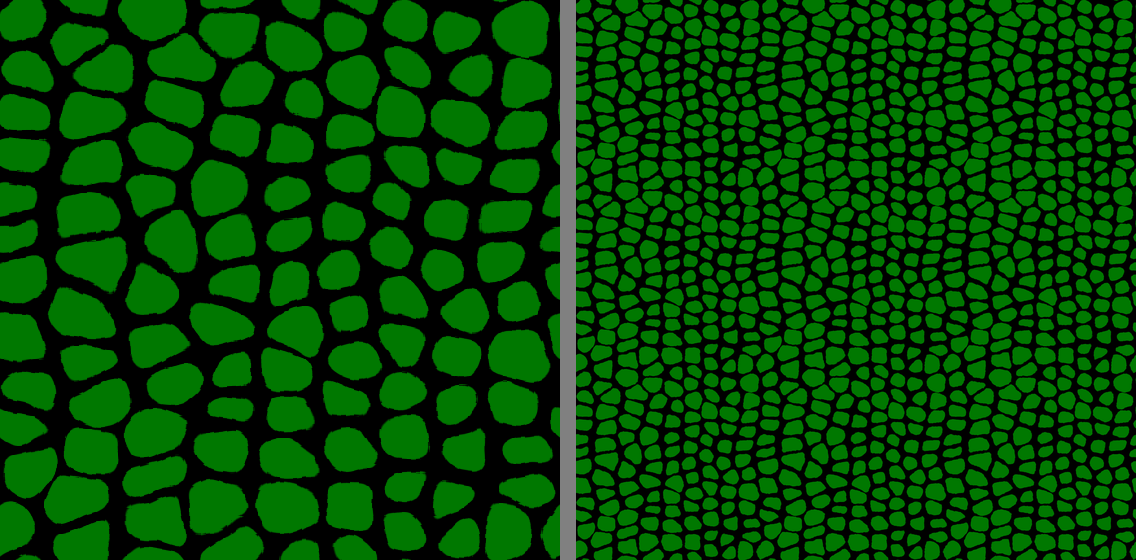
Left, the tile; right, the same tile 3 across and 3 down.
Reproduce this pattern procedurally as a Shadertoy shader.

```glsl
const vec3  STONE_COLOR = vec3(0.0, 0.47, 0.0);
const vec3  JOINT_COLOR = vec3(0.0);
const vec2  GRID = vec2(9.0, 12.0);      // stones across and up, whole numbers
const float JITTER = 0.46;               // scatter of stone centres, in cells
const float COLUMN_SHIFT = 0.9;          // vertical stagger of columns, in cells
const float WIDTH_SWING = 0.15;          // stones are wider around WIDE_AT
const float WIDE_AT = 0.2;
const float SHARPNESS = 95.0;            // higher gives squarer corners
const float GAP_MIN = 0.0025;            // half width of the joints
const float GAP_MAX = 0.0105;
const float BEND_FREQ = 3.0,    BEND_AMP = 0.035;   // leaning columns
const float WOBBLE_FREQ = 13.0, WOBBLE_AMP = 0.012; // uneven outlines
const float DENT_FREQ = 23.0,   DENT_AMP = 0.007;   // dents and bulges
const float CHIP_FREQ = 64.0,   CHIP_AMP = 0.004;   // small stepped chips
const float CHIP_BLOCKS = 128.0;
const float TAU = 6.28319;

// Integer hash of a non-negative lattice point
vec2 hash2(vec2 p) {
    uvec2 v = uvec2(p) * 1664525u + 1013904223u;
    v.x += v.y * 1664525u;
    v.y += v.x * 1664525u;
    v ^= v >> 16u;
    v.x += v.y * 1664525u;
    v.y += v.x * 1664525u;
    v ^= v >> 16u;
    return vec2(v & 65535u) / 65535.0;
}

float latticeSlope(vec2 corner, vec2 offset, float period, float seed) {
    float angle = TAU * hash2(mod(corner, period) + seed).x;
    return dot(vec2(cos(angle), sin(angle)), offset);
}

// Gradient noise that wraps after a whole number of lattice cells
float gradientNoise(vec2 uv, float period, float seed) {
    vec2 p = uv * period;
    vec2 i = floor(p), f = p - i;
    vec2 u = f * f * f * (f * (f * 6.0 - 15.0) + 10.0);
    vec2 e = vec2(1.0, 0.0);
    float bottom = mix(latticeSlope(i, f, period, seed),
                       latticeSlope(i + e.xy, f - e.xy, period, seed), u.x);
    float top = mix(latticeSlope(i + e.yx, f - e.yx, period, seed),
                    latticeSlope(i + e.xx, f - e.xx, period, seed), u.x);
    return mix(bottom, top, u.y);
}

vec2 noise2(vec2 uv, float period, float seed) {
    return vec2(gradientNoise(uv, period, seed),
                gradientNoise(uv, period, seed + 300.0));
}

// Centre of the stone in a cell, in grid coordinates
vec2 stoneCenter(vec2 cell) {
    vec2 id = mod(cell, GRID);
    vec2 center = cell + 0.5 + JITTER * (hash2(id + 17.0) - 0.5);
    center.y += COLUMN_SHIFT * (hash2(vec2(id.x, 91.0)).x - 0.5);
    return center;
}

// Rounded distance to the stone outline, positive inside
float stoneDistance(vec2 p) {
    // Uneven column widths
    float phase = TAU * (p.x - WIDE_AT);
    vec2 q = GRID * vec2(p.x - WIDTH_SWING * sin(phase) / TAU, p.y);
    vec2 cellSize = 1.0 / (GRID * vec2(1.0 - WIDTH_SWING * cos(phase), 1.0));
    vec2 base = floor(q);

    // Nearest stone
    vec2 nearest = vec2(0.0), nearestCell = base;
    float best = 1e5;
    for (int j = -2; j <= 2; j++)
    for (int i = -2; i <= 2; i++) {
        vec2 cell = base + vec2(i, j);
        vec2 d = (stoneCenter(cell) - q) * cellSize;
        if (dot(d, d) < best) {
            best = dot(d, d);
            nearest = d;
            nearestCell = cell;
        }
    }

    // Smooth minimum of the distances to all bisectors
    float sum = 0.0;
    for (int j = -2; j <= 2; j++)
    for (int i = -2; i <= 2; i++) {
        vec2 cell = nearestCell + vec2(i, j);
        if (i == 0 && j == 0) continue;
        vec2 d = (stoneCenter(cell) - q) * cellSize;
        float toEdge = dot(0.5 * (nearest + d), normalize(d - nearest));
        sum += exp(-SHARPNESS * toEdge);
    }
    float gap = mix(GAP_MIN, GAP_MAX, hash2(mod(nearestCell, GRID) + 53.0).y);
    return -log(max(sum, 1e-9)) / SHARPNESS - gap;
}

void mainImage(out vec4 fragColor, in vec2 fragCoord) {
    vec2 uv = fragCoord / iResolution.xy;

    // Bend the columns, wobble the outlines, chip the edges in small steps
    vec2 block = (floor(uv * CHIP_BLOCKS) + 0.5) / CHIP_BLOCKS;
    vec2 p = uv + BEND_AMP * noise2(uv, BEND_FREQ, 5.0)
                + WOBBLE_AMP * noise2(uv, WOBBLE_FREQ, 40.0)
                + CHIP_AMP * noise2(block, CHIP_FREQ, 80.0);

    float d = stoneDistance(p) + DENT_AMP * gradientNoise(uv, DENT_FREQ, 150.0);
    float pixel = 1.0 / iResolution.y;
    float stone = smoothstep(-0.75 * pixel, 0.75 * pixel, d);
    fragColor = vec4(mix(JOINT_COLOR, STONE_COLOR, stone), 1.0);
}
```
